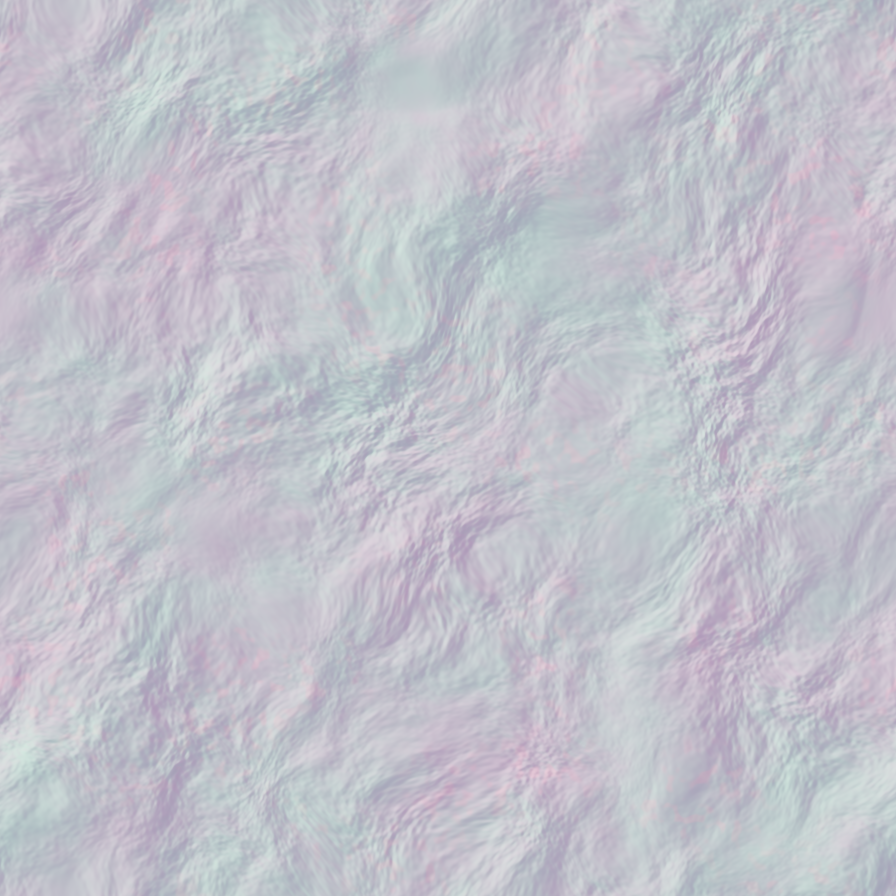
Give the GLSL for this texture, as a Shadertoy shader.

```glsl
const vec3 BASE_LILAC = vec3(0.755, 0.762, 0.796);
const vec3 LIGHT_GAIN = vec3(0.044, 0.047, 0.034);
const vec3 MINT_SHIFT = vec3(-0.016, 0.023, 0.001);
const vec3 ROSE_SHIFT = vec3(0.048, -0.010, -0.004);
const vec3 VIOLET_SHIFT = vec3(0.004, -0.022, 0.004);
const vec2 LIGHT_DIR = vec2(-0.86, 0.51);
const vec2 TINT_DIR = vec2(0.51, 0.86);

vec2 hashGradient(vec2 cell, float seed) {
    vec3 h = fract(vec3(cell, seed + 7.0) * vec3(0.1031, 0.1030, 0.0973));
    h += dot(h, h.yzx + 33.33);
    return fract((h.xx + h.yz) * h.zy) * 2.0 - 1.0;
}

// Canvas steps move the diagonal lattice by (a, b) and (-a, b)
vec2 wrapCell(vec2 cell, vec2 cells) {
    cell -= floor((cell.y + 0.5) / cells.y) * cells;
    return vec2(floor(mod(cell.x + 0.5, 2.0 * cells.x)), cell.y);
}

float cornerValue(vec2 cell, vec2 corner, vec2 local, vec2 cells, float seed) {
    return dot(hashGradient(wrapCell(cell + corner, cells), seed), local - corner);
}

// Gradient noise on a diagonal lattice; whole cell counts make it wrap
float diagonalNoise(vec2 p, vec2 cells, float seed) {
    vec2 q = vec2(p.x - p.y, p.x + p.y) * cells;
    vec2 cell = floor(q);
    vec2 f = q - cell;
    vec2 s = f * f * f * (f * (f * 6.0 - 15.0) + 10.0);
    float a = cornerValue(cell, vec2(0, 0), f, cells, seed);
    float b = cornerValue(cell, vec2(1, 0), f, cells, seed);
    float c = cornerValue(cell, vec2(0, 1), f, cells, seed);
    float d = cornerValue(cell, vec2(1, 1), f, cells, seed);
    return mix(mix(a, b, s.x), mix(c, d, s.x), s.y);
}

vec2 warp(vec2 p, float amount) {
    vec2 broad = vec2(diagonalNoise(p, vec2(3, 3), 1.0), diagonalNoise(p, vec2(3, 3), 2.0));
    vec2 fine = vec2(diagonalNoise(p, vec2(9, 8), 3.0), diagonalNoise(p, vec2(9, 8), 4.0));
    return p + amount * (broad + 0.35 * fine);
}

// Soft folds in the broad octaves, patchy roughness in the fine ones
float surfaceHeight(vec2 p) {
    vec2 q = warp(p, 0.07);
    float roughness = 1.0 + 1.8 * diagonalNoise(p, vec2(4, 4), 5.0);
    vec2 cells = vec2(3, 2);
    float amplitude = 0.33;
    float height = 0.0;
    for (int i = 0; i < 6; i++) {
        float n = diagonalNoise(q, cells, 10.0 + float(i));
        float fold = sqrt(n * n + 0.005);
        height += amplitude * (i < 3 ? mix(n, fold, 0.55) : n * roughness);
        amplitude *= 0.41;
        cells = cells * 2.0 + vec2(0, i);
    }
    return height + 0.0036 * roughness * diagonalNoise(q, vec2(113, 101), 20.0);
}

vec2 surfaceSlope(vec2 p, float stepSize) {
    float h = surfaceHeight(p);
    float hx = surfaceHeight(p + vec2(stepSize, 0));
    float hy = surfaceHeight(p + vec2(0, stepSize));
    return (vec2(hx, hy) - h) / stepSize;
}

float softLimit(float x) {
    return x / sqrt(1.0 + 0.14 * x * x);
}

float mintCloud(vec2 p) {
    vec2 q = warp(p, 0.07);
    return 2.2 * diagonalNoise(q, vec2(3, 2), 30.0)
         + 2.2 * diagonalNoise(q, vec2(6, 5), 31.0)
         + 1.6 * diagonalNoise(q, vec2(14, 12), 32.0)
         + 0.9 * diagonalNoise(q, vec2(34, 30), 33.0);
}

// Small rosy flecks gathered in loose patches
float roseFlecks(vec2 p) {
    float fleck = diagonalNoise(p, vec2(62, 56), 40.0)
                + 0.7 * diagonalNoise(p, vec2(28, 25), 41.0);
    float patches = diagonalNoise(warp(p, 0.07), vec2(6, 5), 42.0);
    return smoothstep(0.02, 0.40, fleck) * smoothstep(-0.15, 0.30, patches);
}

void mainImage(out vec4 fragColor, in vec2 fragCoord) {
    vec2 uv = fragCoord / iResolution.xy;
    vec2 slope = surfaceSlope(uv, 0.0016);

    // Light from the upper left, tint from the crossing direction
    float relief = softLimit(-dot(slope, LIGHT_DIR));
    float tint = softLimit(mintCloud(uv) + 0.32 * dot(slope, TINT_DIR));
    float shade = smoothstep(0.5, 2.0, -relief);

    vec3 color = BASE_LILAC + LIGHT_GAIN * relief + MINT_SHIFT * tint;
    color += ROSE_SHIFT * roseFlecks(uv) + VIOLET_SHIFT * shade;
    fragColor = vec4(clamp(color, 0.0, 1.0), 1.0);
}
```
